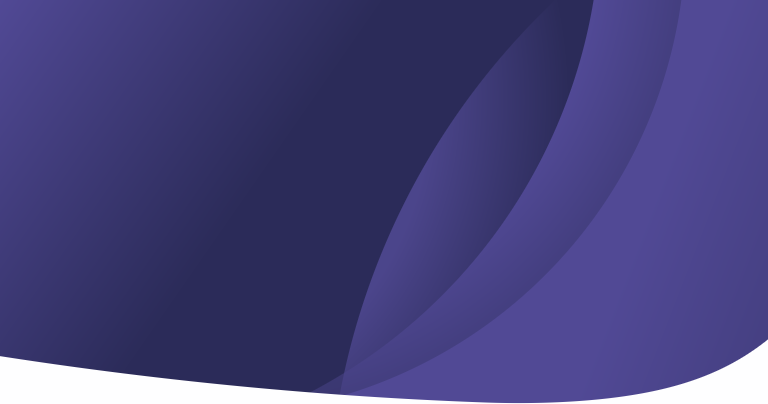
This background is drawn by a Shadertoy shader. Its source:

```glsl
// Sweeping indigo panels: a dark field, a leaf, a ring and an outer band,
// cut by three large circles and shaded with soft gradients. A curved
// white margin closes the lower edge. Lengths are in canvas heights.

const vec3 NAVY   = vec3(0.17, 0.17, 0.35);
const vec3 PLUM   = vec3(0.265, 0.245, 0.50);
const vec3 VIOLET = vec3(0.317, 0.286, 0.585);
const vec3 PAPER  = vec3(0.995, 0.995, 1.0);

// Signed distance to a circle, negative inside.
float circle(vec2 p, vec2 center, float radius) {
    return length(p - center) - radius;
}

// Coverage of the side where the distance is negative, one pixel soft.
float inside(float dist) {
    return clamp(0.5 - dist * iResolution.y, 0.0, 1.0);
}

// Linear ramp from 0 at a to 1 at b.
float ramp(float a, float b, float x) {
    return clamp((x - a) / (b - a), 0.0, 1.0);
}

// Height of the lower margin: a gentle slope that curls up on the right.
float marginHeight(float x) {
    float curl = max(x - 1.2, 0.0);
    float curl2 = curl * curl;
    return 0.1185 - 0.155 * x + 0.0495 * x * x
         + curl2 * (0.166 + 0.447 * curl2 * curl);
}

void mainImage(out vec4 fragColor, in vec2 fragCoord) {
    vec2 p = fragCoord / iResolution.y;
    float depth = 1.0 - p.y;

    // The three arcs that divide the canvas
    float innerArc = circle(p, vec2(0.146, 1.217), 1.341);
    float outerArc = circle(p, vec2(0.511, 1.158), 1.186);
    float leafArc  = circle(p, vec2(2.610, -0.309), 1.800);
    float leafSide = inside(leafArc);

    // Dark field, lit from the upper left corner
    vec3 field = mix(VIOLET, NAVY, ramp(0.0, 0.778, 0.82 * p.x + 0.57 * depth));

    // Leaf, fading into the field at its tip
    float leafFade = ramp(0.82, 1.16, length(p - vec2(0.247, 0.753)));
    vec3 leaf = mix(vec3(0.295, 0.27, 0.545), NAVY, leafFade);

    // Ring, darker toward its outer edge and see-through past the leaf
    vec3 ring = mix(PLUM, VIOLET, ramp(0.0, 0.21, -outerArc));
    ring = mix(mix(NAVY, ring, 0.6), ring, leafSide);

    // Outer band, dimming toward the lower right
    vec3 band = mix(VIOLET, PLUM, ramp(1.68, 2.12, 0.93 * p.x + 0.36 * depth));

    // Stack the layers
    vec3 color = mix(field, leaf, leafSide);
    color = mix(ring, color, inside(innerArc));
    color = mix(band, color, inside(outerArc));

    // White margin, with the distance corrected for the slope
    float gap = marginHeight(p.x) - p.y;
    float slope = (marginHeight(p.x + 0.001) - marginHeight(p.x - 0.001)) / 0.002;
    color = mix(PAPER, color, inside(gap / sqrt(1.0 + slope * slope)));

    fragColor = vec4(color, 1.0);
}
```
